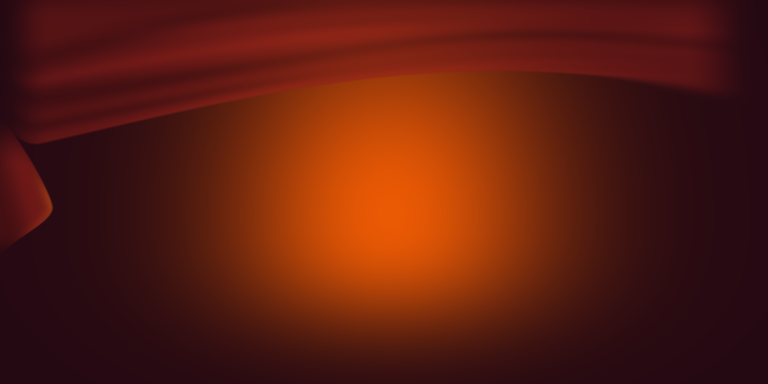
Reproduce this background procedurally as a WebGL 2 fragment shader.

```glsl
#version 300 es
precision highp float;
// Draws an orange glow on a dark maroon ground, with a silky red cloth
// sweeping across the top and a small lit fold at the left side.
// The glow is a lopsided Gaussian; the cloth is a curved band with soft streaks.
uniform vec2 u_resolution;
out vec4 fragColor;

const vec3 MAROON = vec3(0.145, 0.035, 0.07);
const vec3 ORANGE = vec3(0.92, 0.35, 0.015);
const vec3 CLOTH_DARK = vec3(0.23, 0.05, 0.065);
const vec3 CLOTH_LIGHT = vec3(0.53, 0.115, 0.10);
const vec3 RIM = vec3(0.72, 0.27, 0.09);

float hash(vec2 p) {
    return fract(sin(dot(p, vec2(127.1, 311.7))) * 43758.5453);
}

float noise(vec2 p) {
    vec2 cell = floor(p);
    vec2 f = fract(p);
    f = f * f * (3.0 - 2.0 * f);
    float low = mix(hash(cell), hash(cell + vec2(1.0, 0.0)), f.x);
    float high = mix(hash(cell + vec2(0.0, 1.0)), hash(cell + 1.0), f.x);
    return mix(low, high, f.y);
}

float bell(float x, float width) {
    float t = x / width;
    return exp(-t * t);
}

// Glow that falls off faster below its centre than above it
float glowAmount(vec2 p, vec2 centre) {
    vec2 d = p - centre;
    float below = exp(-pow(abs(d.y) / 0.30, 2.6));
    float vertical = d.y < 0.0 ? below : bell(d.y, 0.50);
    return bell(d.x, 0.425) * vertical;
}

// Height of the lower hem of the cloth
float hemHeight(float x) {
    float d2 = (x - 1.30) * (x - 1.30);
    float corner = 0.06 * pow(1.0 - smoothstep(0.0, 0.13, x), 2.0);
    return 0.815 - 0.18 * d2 / (1.0 + 0.25 * d2) + corner;
}

// Light on the cloth; v runs from the hem (0) to the top (1)
float clothLight(float x, float v) {
    float light = 0.58;
    float leftSide = 1.0 - smoothstep(0.3, 1.0, x);
    float rise = 0.31 + 0.20 * smoothstep(0.55, 1.5, x);
    light -= 0.36 * bell(v - rise, 0.085);
    light -= 0.32 * leftSide * bell(v - 0.12, 0.05);
    light -= 0.40 * leftSide * bell(v - 0.53 - 0.55 * x, 0.10);
    light -= 0.30 * bell(v - 1.05, 0.16);
    light += 0.28 * bell(v - 0.60, 0.16) * bell(x - 0.72, 0.4);
    light += 0.20 * leftSide * bell(v - 0.43 - 0.15 * x, 0.05);
    light += 0.18 * bell(v - 0.02, 0.06);
    light += 0.20 * bell(v - 0.72, 0.22) * bell(x - 1.80, 0.16);
    light += 0.22 * (noise(vec2(x * 2.2, v * 9.0 - x * 1.5)) - 0.5);
    return clamp(light, 0.0, 1.0);
}

// Right-hand outline of the small fold at the left side
float foldOutline(float y) {
    float t = clamp((y - 0.46) / 0.24, 0.0, 1.0);
    return 0.137 * (1.0 - pow(t, 1.3)) * smoothstep(0.32, 0.46, y);
}

void main() {
    vec2 p = gl_FragCoord.xy / u_resolution.y;
    p.x *= 2.0 * u_resolution.y / u_resolution.x;
    float soft = 1.5 / u_resolution.y;

    // Ground and glow
    float glow = glowAmount(p, vec2(1.016, 0.445));
    vec3 color = mix(MAROON, ORANGE, glow);

    // Cloth across the top, fading at both ends
    float hem = hemHeight(p.x);
    float v = (p.y - hem) / (1.0 - hem);
    float hemSoft = soft + 0.03 * smoothstep(1.5, 1.9, p.x);
    float cover = smoothstep(-hemSoft, hemSoft, p.y - hem);
    cover *= smoothstep(0.0, 0.13, p.x) * (1.0 - smoothstep(1.78, 1.97, p.x));
    vec3 cloth = mix(CLOTH_DARK, CLOTH_LIGHT, clothLight(p.x, v));
    cloth += 0.22 * glow * ORANGE;
    color = mix(color, cloth, 0.78 * cover);

    // Small fold with a warm rim
    float inside = foldOutline(p.y) - p.x;
    float foldCover = smoothstep(-soft, soft, inside) * smoothstep(0.32, 0.40, p.y);
    foldCover *= 1.0 - smoothstep(0.56, 0.70, p.y);
    float crease = bell(p.x - 0.09 + 0.3 * (p.y - 0.46), 0.05);
    vec3 fold = mix(CLOTH_DARK, CLOTH_LIGHT, 0.15 + 0.6 * crease);
    float rim = bell(inside, 0.022) * bell(p.y - 0.475, 0.06);
    fold = mix(fold, RIM, 0.75 * rim);
    color = mix(color, fold, 0.9 * foldCover);

    fragColor = vec4(color, 1.0);
}
```
